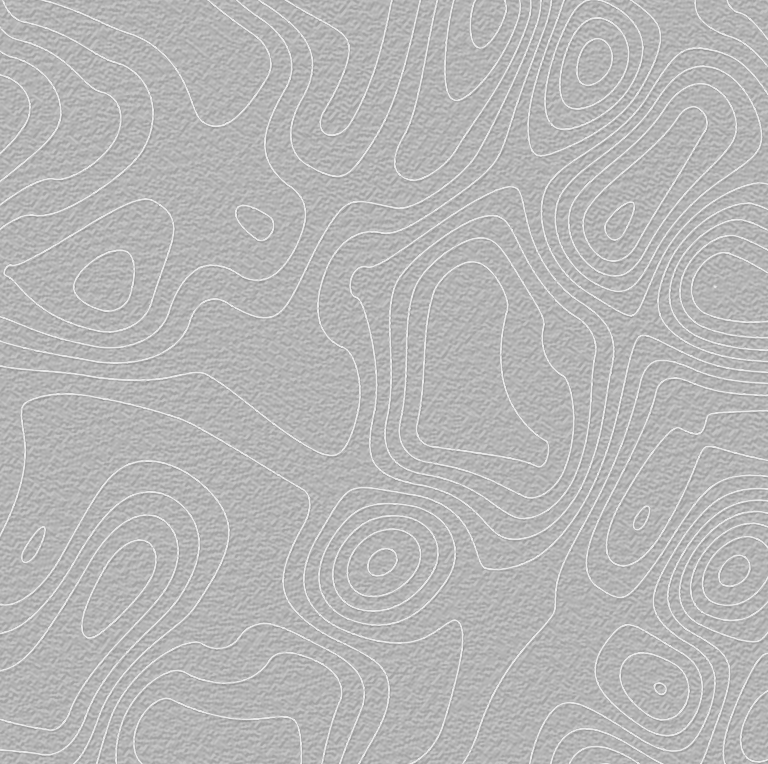
Give the GLSL for this pattern, as a Shadertoy shader.

```glsl
const vec2 TERRAIN_SCALE = vec2(7.0, 5.8);
const float LEVELS = 9.5;
const float LINE_HALF_WIDTH = 0.00095;
const float GRAIN_SCALE = 285.0;
const vec3 PAPER = vec3(0.704);
const vec3 LINE_COLOR = vec3(0.915);

float hash(vec2 cell) {
    return fract(sin(dot(cell, vec2(127.1, 311.7))) * 43758.5453);
}

// Value noise with cubic blending
float valueNoise(vec2 p) {
    vec2 cell = floor(p);
    vec2 f = p - cell;
    vec2 blend = f * f * (3.0 - 2.0 * f);
    float bottom = mix(hash(cell), hash(cell + vec2(1.0, 0.0)), blend.x);
    float top = mix(hash(cell + vec2(0.0, 1.0)), hash(cell + vec2(1.0)), blend.x);
    return mix(bottom, top, blend.y);
}

mat2 rotation(float angle) {
    float c = cos(angle), s = sin(angle);
    return mat2(c, s, -s, c);
}

// Terrain height counted in contour levels
float terrain(vec2 p) {
    vec2 bend = 0.02 * sin(p.yx * vec2(11.0, 13.0) + vec2(0.7, 2.1));
    vec2 q = rotation(0.4) * (p + bend) * TERRAIN_SCALE;
    return LEVELS * valueNoise(q + vec2(31.6, 12.4));
}

// Distance to the nearest contour, in canvas units
float contourDistance(vec2 p) {
    vec2 e = vec2(0.001, 0.0);
    float height = terrain(p);
    vec2 slope = vec2(terrain(p + e.xy) - terrain(p - e.xy),
                      terrain(p + e.yx) - terrain(p - e.yx)) / (2.0 * e.x);
    return abs(height - floor(height + 0.5)) / max(length(slope), 0.2);
}

float lineMask(float dist, float halfWidth, float softness) {
    return 1.0 - smoothstep(halfWidth - softness, halfWidth + softness, dist);
}

// Fine grain height, turned off the canvas axes and gently bent
float grainHeight(vec2 p) {
    vec2 bend = 0.002 * vec2(valueNoise(p * 60.0), valueNoise(p * 60.0 + 40.0));
    return valueNoise(rotation(0.65) * (p + bend) * GRAIN_SCALE);
}

// Relief of the grain lit from above
float grainRelief(vec2 p) {
    vec2 lightStep = vec2(-0.0008, 0.0024);
    return grainHeight(p - 0.5 * lightStep) - grainHeight(p + 0.5 * lightStep);
}

void mainImage(out vec4 fragColor, in vec2 fragCoord) {
    vec2 p = fragCoord / iResolution.y;
    float softness = 0.45 / iResolution.y;

    // Embossed paper
    float grain = grainRelief(p);
    vec3 color = PAPER + clamp(0.17 * grain, -0.07, 0.065);

    // Soft shade on the lower right of each ridge
    float shade = lineMask(contourDistance(p + vec2(-0.0016, 0.0024)), LINE_HALF_WIDTH, softness);
    color -= 0.05 * shade;

    // Bright contour lines, roughened by the grain
    float dist = contourDistance(p) + 0.001 * grain;
    color = mix(color, LINE_COLOR, lineMask(dist, LINE_HALF_WIDTH, softness));

    fragColor = vec4(color, 1.0);
}
```
